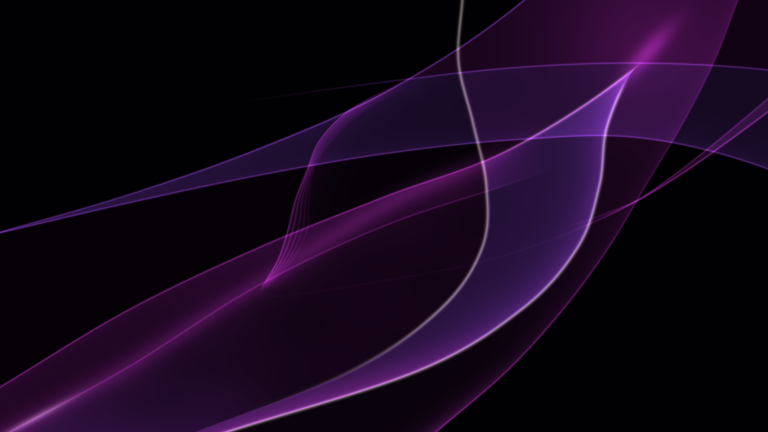
A Shadertoy shader for this background:

```glsl
const vec3 BLACK = vec3(.005, .001, .010);
const vec3 VIOLET = vec3(.16, .075, .25);
const vec3 PLUM = vec3(.15, .030, .16);
const vec3 MAGENTA = vec3(.38, .10, .39);
const vec3 LILAC = vec3(.25, .11, .36);
const vec3 SILVER = vec3(.40, .38, .37);
const float HAIRLINE = .0023;
const float RIM = .0042;
const vec2 TIP = vec2(.842, .875);
const vec2 TIP_AXIS = vec2(.66, .751);

// Heights of the sweeping edges, left to right
const float[8] CREST = float[8](.463, .549, .653, .785, .977, 1.255, 1.6, 2.);
const float[8] KEEL = float[8](.461, .530, .593, .644, .676, .681, .609, .468);
const float[8] ARCH = float[8](.676, .722, .769, .810, .843, .854, .838, .79);
const float[8] BAND_TOP = float[8](.104, .282, .424, .544, .657, .852, 1.14, 1.5);
const float[8] BAND_LOW = float[8](-.012, .150, .336, .477, .576, .676, .77, .86);
const float[8] TAIL = float[8](.352, .306, .310, .350, .414, .539, .741, .98);

// Horizontal places of the falling edges, top to bottom
const float[8] FOLD = float[8](.602, .597, .616, .633, .628, .574, .458, .254);
const float[8] SAIL = float[8](.92, .833, .792, .781, .753, .681, .547, .297);
const float[8] HULL = float[8](.961, .930, .889, .841, .793, .734, .661, .568);
const float[8] STRAND = float[8](.527, .456, .417, .400, .385, .375, .362, .339);
const float[8] STRAND_IN = float[8](.55, .475, .432, .408, .402, .400, .38, .345);

// Smooth curve through eight evenly spaced knots
float spline(float s, float[8] k) {
    int i = int(clamp(floor(s), 0., 6.));
    float t = clamp(s - float(i), 0., 1.);
    float b = k[i], c = k[i + 1];
    float a = i > 0 ? k[max(i - 1, 0)] : 2. * b - c;
    float d = i < 6 ? k[min(i + 2, 7)] : 2. * c - b;
    return b + .5 * t * (c - a + t * (2. * a - 5. * b + 4. * c - d + t * (3. * (b - c) + d - a)));
}

// Offset from a curve to distance in canvas heights
float toDistance(float v) {
    return v / max(length(vec2(dFdx(v), dFdy(v))) * iResolution.y, .001);
}

float side(float d) { return smoothstep(-1., 1., d * iResolution.y); }

float line(float d, float w) {
    float r = d / max(w, .7 / iResolution.y);
    return exp(-r * r);
}

// Light that decays inward from an edge
float inner(float d, float w) { return side(d) * exp(-max(d, 0.) / w); }

void mainImage(out vec4 fragColor, in vec2 fragCoord) {
    vec2 uv = fragCoord / iResolution.xy;
    float x = uv.x, y = uv.y, s = x * 6., v = (1. - y) * 7.;
    float topY = spline(s, BAND_TOP), lowY = spline(s, BAND_LOW);
    float tailY = spline(s, TAIL);
    float crest = toDistance(y - spline(s, CREST));
    float keel = toDistance(y - spline(s, KEEL));
    float arch = toDistance(y - spline(s, ARCH));
    float top = toDistance(y - topY);
    float low = toDistance(y - lowY);
    float tail = toDistance(y - tailY);
    float tailUpper = toDistance(y - tailY - .18 * abs(x - .83));
    float fold = toDistance(x - spline(v, FOLD));
    float sail = toDistance(x - spline(v, SAIL));
    float hull = toDistance(x - spline(v, HULL));
    vec3 col = BLACK;

    // Upper ribbon and the veil behind it
    float ribbon = side(-crest) * side(keel) * side(-arch);
    col += VIOLET * ribbon * (.5 + .3 * exp(-abs(crest) / .04) + .25 * exp(-keel / .03));
    float veil = side(-crest) * side(-hull) * side(arch);
    col += PLUM * veil * (.65 + .5 * smoothstep(.6, .85, x));
    col += PLUM * .4 * side(-crest) * side(arch) * side(hull);
    col += PLUM * .35 * side(fold) * side(-hull) * side(-arch) * side(top);
    col += PLUM * .12 * side(-keel) * side(top) * side(-fold);

    // Diagonal band with its glowing core
    float band = side(-top) * side(low) * (1. - smoothstep(.60, .74, x));
    col += PLUM * band * (.6 + .45 * exp(top / .035));
    float core = toDistance(y - mix(lowY, topY, smoothstep(.3, .63, x)));
    float coreFade = 1. - smoothstep(.58, .72, x);
    col += MAGENTA * coreFade * (.32 * line(core, .022) + .14 * line(core, .06) * side(-top));

    // Dark body below the band
    float body = side(-low) * side(-fold);
    float weave = sin(x * 31. + y * 17. + sin(y * 9.)) * sin(y * 23. - x * 11.);
    col += PLUM * body * (.48 + .04 * weave);
    col += VIOLET * body * .55 * exp(-y / .13) * (1. - smoothstep(.25, .45, x));

    // Bright sail between the two falling edges
    float sheet = side(fold) * side(-sail) * side(-top);
    vec3 sheenColor = mix(MAGENTA, LILAC, smoothstep(.08, .3, y));
    col += sheet * (VIOLET * .75 + sheenColor * (.55 * exp(sail / .035) + .25 * exp(sail / .12)));

    // Shadowed hull to the right
    float shadow = side(max(sail, -top)) * side(sail) * side(-hull) * side(-arch);
    col += PLUM * shadow * mix(.22, .55, smoothstep(.1, .6, y));
    col += MAGENTA * inner(-hull, .018) * (.15 + .55 * exp(-y / .16));
    col += MAGENTA * line(hull, HAIRLINE) * (.25 + .45 * (1. - smoothstep(.1, .8, y)));

    // Tail crossing the hull
    float tailFade = smoothstep(.72, .86, x);
    col += MAGENTA * side(tail) * side(-tailUpper) * .3 * tailFade;
    col += MAGENTA * line(tail, HAIRLINE) * (.08 + .72 * tailFade) * smoothstep(.15, .6, x);
    col += MAGENTA * line(tailUpper, HAIRLINE) * .5 * tailFade;

    // Twisting strand with fine threads
    float strandS = (1. - y) * 14.4 - 2.667;
    float strandMask = smoothstep(-.2, 1.2, strandS) * (1. - smoothstep(6.6, 7.1, strandS));
    float outer = spline(strandS, STRAND), innerX = spline(strandS, STRAND_IN);
    for (int i = 0; i < 5; i++) {
        float t = float(i) / 4.;
        float thread = toDistance(x - mix(outer, innerX, t));
        col += MAGENTA * strandMask * line(thread, HAIRLINE) * mix(.65, .14, sqrt(t));
    }
    col += PLUM * strandMask * side(x - outer) * exp(-max(x - outer, 0.) / .018) * .6;

    // Hairlines on the sweeping edges
    col += LILAC * line(crest, HAIRLINE) * (.6 + .4 * smoothstep(0., .4, x));
    col += LILAC * line(keel, HAIRLINE) * .8;
    col += LILAC * line(arch, HAIRLINE) * .75 * smoothstep(.27, .65, x);
    float topFade = 1. - smoothstep(.80, .84, x);
    col += MAGENTA * line(top, HAIRLINE) * .75 * topFade;
    col += SILVER * line(top, RIM) * .55 * smoothstep(.6, .74, x) * topFade;
    col += MAGENTA * line(low, HAIRLINE) * .4 * coreFade;

    // Silver rims
    col += SILVER * line(fold, RIM) * smoothstep(.02, .32, y);
    col += SILVER * line(sail, RIM) * (1. - smoothstep(.77, .83, y));

    // Light at the sail tip and the lower left corner
    vec2 q = (uv - TIP) * vec2(iResolution.x / iResolution.y, 1.);
    float along = dot(q, TIP_AXIS), across = dot(q, vec2(-TIP_AXIS.y, TIP_AXIS.x));
    col += MAGENTA * (.75 * line(along, .085) * line(across, .022) + .22 * line(length(q), .17) * side(-hull));
    col += SILVER * .6 * line(low, .008) * line(x - .045, .05);

    fragColor = vec4(clamp(col, 0., 1.), 1.);
}
```
